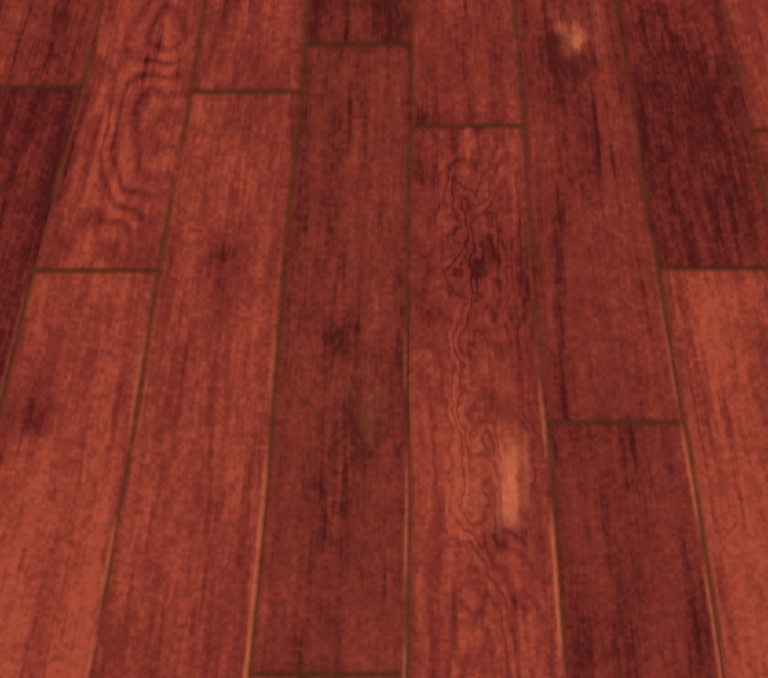
Write a Shadertoy shader that draws this texture.

```glsl
// Red-stained hardwood floor: long planks in mild perspective, with grain, knots and dark seams.

const float WIDTH_FAR = 0.1335, WIDTH_NEAR = 0.2064;  // plank width at top and bottom
const float SEAM_FAR = 0.5352, SEAM_NEAR = 0.531;     // where the central seam meets top and bottom
const float DEPTH_SCALE = 2.0;
const float PLANK_LENGTH = 4.75;                      // in plank widths
const float SEAM_HALF = 0.0030, JOINT_HALF = 0.0032, SOFTNESS = 0.0046;
const float RINGS = 9.0;
const int COLUMNS = 8, FIRST_COLUMN = -4, KNOT_COUNT = 7;

const vec3 DARK = vec3(0.31, 0.095, 0.095);
const vec3 RED = vec3(0.49, 0.182, 0.150);
const vec3 LIGHT = vec3(0.66, 0.285, 0.205);
const vec3 BROWN = vec3(0.43, 0.182, 0.132);
const vec3 SEAM = vec3(0.34, 0.175, 0.10);
const vec3 WORN = vec3(0.80, 0.43, 0.29);

// Per column: depth of the end joint
const float JOINTS[COLUMNS] = float[](14.0, 12.3, 13.95, 14.46, 13.6, 11.18, 12.32, 13.56);

// Per column: far tone, near tone, ring figure (positive far, negative near), brownness
const vec4 BOARDS[COLUMNS] = vec4[](
    vec4(0.50, 0.22, 0.3, 0.1), vec4(0.60, 0.72, 1.0, 0.0),
    vec4(0.60, 0.68, 0.15, 0.1), vec4(0.30, 0.46, -0.2, 0.6),
    vec4(0.58, 0.60, -0.8, 0.1), vec4(0.48, 0.36, 0.2, 0.3),
    vec4(0.28, 0.72, 0.2, 0.2), vec4(0.62, 0.62, 0.3, 0.0));

// Knots: position across, height from the top, worn brightness
const vec3 KNOTS[KNOT_COUNT] = vec3[](
    vec3(-2.67, 0.61, 0.0), vec3(-1.57, 0.385, 0.0), vec3(-0.60, 0.51, 0.0),
    vec3(0.65, 0.37, 0.0), vec3(0.67, 0.71, 1.0), vec3(1.51, 0.05, 0.8), vec3(-0.33, 0.61, 0.3));

float hash(vec2 p) {
    vec3 q = fract(p.xyx * 0.1031);
    q += dot(q, q.yzx + 33.33);
    return fract((q.x + q.y) * q.z);
}

float noise(vec2 p) {
    vec2 i = floor(p), f = fract(p);
    f = f * f * (3.0 - 2.0 * f);
    return mix(mix(hash(i), hash(i + vec2(1, 0)), f.x),
               mix(hash(i + vec2(0, 1)), hash(i + vec2(1, 1)), f.x), f.y);
}

float fbm(vec2 p) {
    float sum = 0.0, amp = 0.5;
    for (int i = 0; i < 4; i++) {
        sum += amp * noise(p);
        p = p * 2.03 + 17.3;
        amp *= 0.5;
    }
    return sum / 0.9375;
}

float plankWidth(float down) { return mix(WIDTH_FAR, WIDTH_NEAR, down); }

float line(float dist, float halfWidth) {
    return 1.0 - smoothstep(halfWidth - SOFTNESS, halfWidth + SOFTNESS, dist);
}

void mainImage(out vec4 fragColor, in vec2 fragCoord) {
    // Floor coordinates: x across in planks, y along in plank widths
    vec2 uv = fragCoord / iResolution.xy;
    float down = 1.0 - uv.y;
    float width = plankWidth(down);
    vec2 floorPos = vec2((uv.x - mix(SEAM_FAR, SEAM_NEAR, down)) / width, DEPTH_SCALE / width);
    floorPos.x += 0.025 * (noise(vec2(floorPos.y * 1.3, 4.0)) - 0.5);
    float column = floor(floorPos.x), across = fract(floorPos.x);
    int index = clamp(int(column) - FIRST_COLUMN, 0, COLUMNS - 1);

    // Board identity and tone
    float joint = JOINTS[index];
    float far = step(joint, floorPos.y);
    vec4 board = BOARDS[index];
    vec2 grainPos = floorPos + vec2(column * 7.0, far * 31.0 + column * 13.0 + 90.0);
    float tone = mix(board.y, board.x, far) + 0.08 * (down - 0.45);
    float figure = abs(board.z) * (board.z > 0.0 ? far : 1.0 - far);

    // Knots darken, wear and bend the grain
    vec2 warp = vec2(fbm(grainPos * vec2(5.0, 3.0)), fbm(grainPos * vec2(4.0, 3.0) + 40.0)) - 0.5;
    float knotDark = 0.0, worn = 0.0, bend = 0.0;
    for (int i = 0; i < KNOT_COUNT; i++) {
        vec3 knot = KNOTS[i];
        if (floor(knot.x) != column) continue;
        vec2 d = floorPos - vec2(knot.x, DEPTH_SCALE / plankWidth(knot.y)) + warp * 0.45;
        vec2 below = d + vec2(0.0, 0.32 * knot.z);
        knotDark += exp(-dot(below * below, vec2(45.0, 32.0))) + 0.35 * exp(-dot(below * below, vec2(9.0, 4.0)));
        worn += knot.z * (exp(-dot(d * d, vec2(90.0, 45.0))) + 0.4 * exp(-dot(d * d, vec2(14.0, 10.0))));
        bend += exp(-dot(d * d, vec2(12.0, 1.2)));
    }

    // Grain: broad streaks, blotches, fine fibres and growth rings
    float streak = fbm(grainPos * vec2(10.0, 0.8) + warp * 0.8) - 0.5;
    float blotch = fbm(grainPos * vec2(2.2, 1.1)) - 0.5;
    float fibre = noise(grainPos * vec2(30.0, 2.5)) + noise(grainPos * vec2(52.0, 6.0)) - 1.0;
    float weave = noise(uv * vec2(120.0, 106.0)) + noise(uv * vec2(210.0, 185.0) + 9.0) - 1.0;
    float height = noise(grainPos * vec2(2.1, 0.9)) + 0.25 * noise(grainPos * vec2(5.0, 2.0)) + 0.7 * bend;
    float ring = 0.5 + 0.5 * sin(6.2832 * (RINGS * height * 0.6 + 0.5 * warp.x));
    float ringMask = figure * mix(smoothstep(0.5, 0.1, abs(across - 0.5)), 1.0, 0.35);
    float pore = smoothstep(0.56, 0.86, fbm(grainPos * vec2(13.0, 1.3) + 60.0));
    tone += 0.55 * streak + 0.42 * blotch + 0.13 * fibre + 0.15 * weave;
    tone -= 0.36 * (ring * ring - 0.35) * ringMask + 0.28 * pore + 0.36 * knotDark;

    // Stain colour
    tone = clamp(tone + 0.02, 0.0, 1.0);
    vec3 color = mix(DARK, RED, smoothstep(-0.05, 0.52, tone));
    color = mix(color, LIGHT, smoothstep(0.42, 1.05, tone));
    color = mix(color, BROWN * (0.65 + 0.75 * tone), 0.6 * board.w);
    color = mix(color, WORN, clamp(worn * (0.7 + streak + warp.y), 0.0, 0.75));

    // Seams and end joints, with uneven dirt and worn pale edges
    float seamDist = min(across, 1.0 - across) * width;
    float along = mod(floorPos.y - joint + 0.5 * PLANK_LENGTH, PLANK_LENGTH) - 0.5 * PLANK_LENGTH;
    float jointDist = abs(along) * width * width / (DEPTH_SCALE * (WIDTH_NEAR - WIDTH_FAR));
    float seamId = floor(floorPos.x + 0.5);
    float dirt = fbm(vec2(floorPos.y * 4.0, seamId * 9.0 + 50.0));
    float edge = (1.0 - across) * width - 0.005;
    float pale = exp(-edge * edge / 0.00001) * smoothstep(0.3, 0.8, noise(vec2(floorPos.y * 2.5, seamId * 5.0 + 80.0)));
    color *= 1.0 - 0.12 * exp(-min(seamDist, jointDist) / 0.007);
    color = mix(color, SEAM * (0.8 + 0.4 * dirt), line(seamDist, SEAM_HALF) * smoothstep(0.1, 0.75, dirt));
    color = mix(color, SEAM * 0.9, line(jointDist, JOINT_HALF) * mix(0.6, 1.0, dirt));
    color = mix(color, WORN, 0.5 * pale * smoothstep(0.1, 0.8, down));
    color *= 1.0 + 0.05 * weave;

    fragColor = vec4(color, 1.0);
}
```
